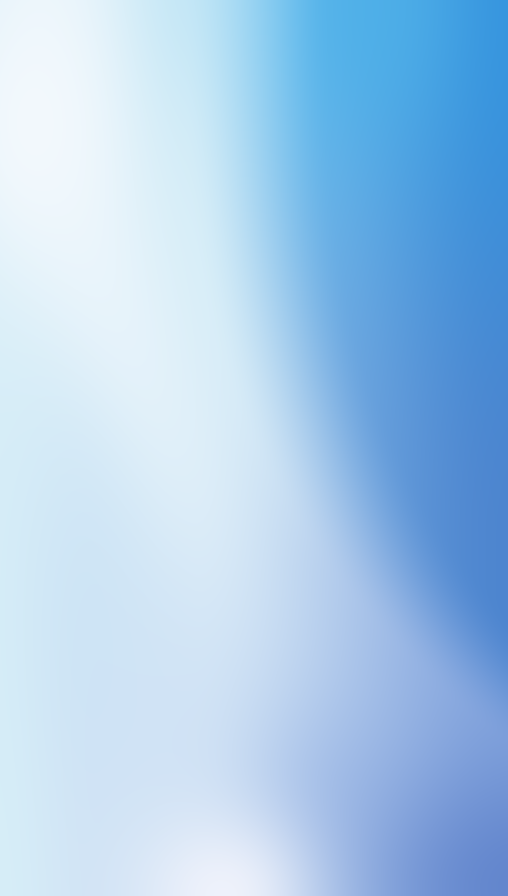
Give the GLSL for this background, as a WebGL 1 fragment shader.

```glsl
precision highp float;
// Soft sky-like backdrop: a pale, misty left side meets a saturated blue field
// along a cubic edge that sweeps to the right as it falls.
// Gaussian glows lay the white ridge, cool hollows and violet corner on top.

uniform vec2 u_resolution;

// Elliptical falloff: 1 at the centre, fading over the given radii.
float glow(vec2 p, vec2 centre, vec2 radii) {
  vec2 d = (p - centre) / radii;
  return exp(-dot(d, d));
}

// Pale side: icy base, darker towards the top edge, with a bright ridge.
vec3 mist(vec2 p) {
  vec3 col = mix(vec3(0.84, 0.93, 0.97), vec3(0.82, 0.89, 0.96),
                 smoothstep(0.25, 0.85, p.y) * smoothstep(0.0, 0.2, p.x));
  col = mix(col, vec3(0.73, 0.89, 0.96), 0.8 * glow(p, vec2(0.42, -0.04), vec2(0.22, 0.18)));

  float ridgeX = 0.09 + 0.52 * smoothstep(0.0, 1.1, p.y);
  float ridge = exp(-pow((p.x - ridgeX) / 0.15, 2.0)) * (1.0 - smoothstep(0.3, 0.8, p.y));
  col = mix(col, vec3(0.92, 0.96, 0.985), 0.85 * ridge);
  col = mix(col, vec3(0.955, 0.975, 0.99), 0.9 * glow(p, vec2(0.06, 0.14), vec2(0.17, 0.17)));
  col = mix(col, vec3(0.79, 0.89, 0.96), 0.5 * glow(p, vec2(0.16, 0.68), vec2(0.14, 0.22)));
  return col;
}

// Blue side: lighter at its inner edge, cyan at the top, indigo lower down.
vec3 azure(vec2 p) {
  vec3 inner = mix(vec3(0.40, 0.74, 0.93), vec3(0.48, 0.69, 0.89), smoothstep(0.0, 0.5, p.y));
  vec3 outer = mix(vec3(0.21, 0.58, 0.87), vec3(0.30, 0.52, 0.81), smoothstep(0.0, 0.6, p.y));
  vec3 col = mix(inner, outer, smoothstep(0.52, 1.02, p.x));
  return mix(col, vec3(0.30, 0.69, 0.91), 0.7 * glow(p, vec2(0.74, 0.0), vec2(0.16, 0.14)));
}

void main() {
  // Canvas fractions, with y running down from the top.
  vec2 p = gl_FragCoord.xy / u_resolution;
  p.y = 1.0 - p.y;

  // Lavender haze under the blue field, then the white pool at the bottom.
  vec3 col = mist(p);
  float haze = smoothstep(0.38, 1.02, p.x) * smoothstep(0.3, 0.65, p.y);
  col = mix(col, vec3(0.52, 0.65, 0.87), haze);
  col = mix(col, vec3(0.60, 0.71, 0.90), 0.4 * glow(p, vec2(0.66, 0.88), vec2(0.18, 0.10)));
  col = mix(col, vec3(0.36, 0.50, 0.79), 0.85 * glow(p, vec2(1.04, 0.99), vec2(0.32, 0.14)));
  col = mix(col, vec3(0.94, 0.95, 0.985), 0.95 * glow(p, vec2(0.44, 1.0), vec2(0.16, 0.09)));

  // Blend in the blue field across its curved edge.
  float edge = 0.51 + 1.1 * p.y * p.y * p.y;
  float field = smoothstep(-0.15, 0.14, p.x - edge);
  col = mix(col, azure(p), field);

  gl_FragColor = vec4(col, 1.0);
}
```
